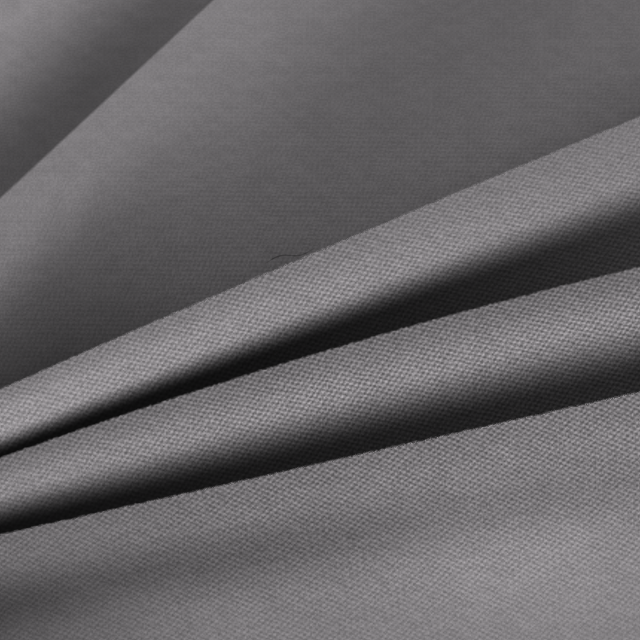
Reproduce this texture procedurally as a Shadertoy shader.

```glsl
// Draped grey cotton: layered folds fanning out from the left, painted back
// to front. Each layer has a crest curve and a tone ramp; a plain weave and
// sine-hash grain are added on top, sharpest along the focal band.

float hash(vec2 p) {
    return fract(sin(dot(p, vec2(127.1, 311.7))) * 43758.5453);
}

float noise(vec2 p) {
    vec2 cell = floor(p), f = fract(p);
    f = f * f * (3.0 - 2.0 * f);
    float low = mix(hash(cell), hash(cell + vec2(1, 0)), f.x);
    float high = mix(hash(cell + vec2(0, 1)), hash(cell + vec2(1, 1)), f.x);
    return mix(low, high, f.y);
}

// Height of a crest at x, as a quadratic: start, slope, bend.
float crest(float x, vec3 k) {
    return k.x + x * (k.y + x * k.z);
}

// Coverage of the cloth lying below a crest.
float below(float y, float edge, float soft) {
    return 1.0 - smoothstep(-soft, soft, y - edge);
}

float bump(float d, float width) {
    return exp(-d * d / (width * width));
}

// Tone across a rolled fold; t runs from its crest to the next one.
float foldTone(float t, float rim, float lit, float shade, float onset, float soft) {
    float light = mix(rim, lit, smoothstep(0.0, 0.4, t));
    return mix(light, shade, smoothstep(onset - soft, onset + soft, t));
}

// Cloth behind the steep crest, darkening towards it.
float backTone(vec2 p, float d) {
    return mix(0.29, 0.53, smoothstep(0.02, 0.2, d)) + 0.04 * smoothstep(0.1, 0.35, p.x);
}

// Wide sheet: bright shoulder, even upper right, shadow along the next fold.
float sheetTone(float x, float d, float rise) {
    float tone = mix(0.5, 0.39, smoothstep(0.02, 0.27, d));
    tone += 0.04 * smoothstep(0.3, 0.5, d);
    tone -= 0.1 * smoothstep(0.06, 0.16, d) * (1.0 - smoothstep(0.0, 0.4, x));
    return tone - 0.1 * exp(-max(rise, 0.0) / 0.12);
}

// Front sheet: a slanted hollow at left and a broad glow at right.
float frontTone(vec2 p, float depth) {
    float tone = 0.43 + 0.04 * p.x + 0.04 * smoothstep(0.0, 0.07, depth);
    tone -= mix(0.16, 0.04, p.x) * bump(p.y - 0.06 - 0.19 * p.x, 0.05);
    tone -= 0.09 * (1.0 - smoothstep(0.0, 0.4, p.x)) * (1.0 - smoothstep(0.0, 0.1, p.y));
    return tone + 0.06 * bump(length((p - vec2(0.8, 0.13)) * vec2(0.5, 1.0)), 0.11);
}

// Alternating over-and-under threads, running along the given slope.
float weave(vec2 p, float slope) {
    vec2 along = normalize(vec2(1.0, slope));
    vec2 q = vec2(dot(p, along), dot(p, vec2(-along.y, along.x)));
    q += 0.0015 * (vec2(noise(p * 90.0), noise(p * 90.0 + 19.0)) - 0.5);
    vec2 thread = q * vec2(480.0, 720.0);
    return sin(thread.x) * sin(thread.y);
}

void mainImage(out vec4 fragColor, in vec2 fragCoord) {
    vec2 p = fragCoord / iResolution.xy;
    float pixel = 1.0 / iResolution.y;
    float fuzz = 0.0022 * (noise(p * 260.0) - 0.5);

    // Crests from back to front
    float steep = crest(p.x, vec3(0.69, 0.93, 0.0));
    float upper = crest(p.x, vec3(0.392, 0.442, -0.016)) + fuzz;
    float middle = crest(p.x, vec3(0.285, 0.36, -0.062)) + fuzz;
    float lower = crest(p.x, vec3(0.165, 0.223, 0.0)) + fuzz;

    // Layered tones
    float d = (steep - p.y) / 1.37;
    float tone = backTone(p, -d);
    tone = mix(tone, sheetTone(p.x, d, p.y - upper), below(p.y, steep, 0.004));

    float t = (upper - p.y) / (upper - middle);
    float fold = foldTone(t, 0.48, mix(0.58, 0.51, p.x), mix(0.05, 0.19, p.x * p.x),
                          mix(0.8, 0.56, p.x), 0.17);
    float onUpper = below(p.y, upper, pixel + 0.001);
    tone = mix(tone, fold, onUpper);

    t = (middle - p.y) / (middle - lower);
    fold = foldTone(t, 0.43, 0.53, mix(0.06, 0.15, p.x), mix(0.7, 0.64, p.x), 0.24);
    tone = mix(tone, fold, below(p.y, middle, pixel + 0.001));

    float onFront = below(p.y, lower, pixel + 0.001);
    tone = mix(tone, frontTone(p, lower - p.y), onFront);

    // Weave and grain, sharper near the focal band
    float focus = bump(p.y - 0.28 - 0.14 * p.x, 0.36) * mix(0.6, 1.0, smoothstep(0.0, 0.5, p.x));
    focus *= mix(0.5, 1.0, onUpper);
    float resolved = 1.0 - smoothstep(0.003, 0.006, pixel);
    float slope = mix(mix(0.65, 0.4, onUpper), 0.2, onFront);
    float relief = 0.22 * focus * resolved * weave(p, slope);
    relief += (0.08 + 0.2 * focus) * (noise(p * 430.0) - 0.5);
    relief += 0.05 * (noise(p * vec2(45.0, 90.0)) - 0.5);
    tone *= 1.0 + relief;

    // One loose fibre above the upper fold
    float fibre = 0.59 + 0.28 * (p.x - 0.415) + 0.004 * sin(p.x * 90.0);
    float span = smoothstep(0.41, 0.43, p.x) * (1.0 - smoothstep(0.47, 0.5, p.x));
    tone -= 0.08 * span * (1.0 - smoothstep(0.0, pixel + 0.0006, abs(p.y - fibre)));

    vec3 dye = vec3(1.0, 0.977, 0.995);
    fragColor = vec4(clamp(tone * dye, 0.0, 1.0), 1.0);
}
```
